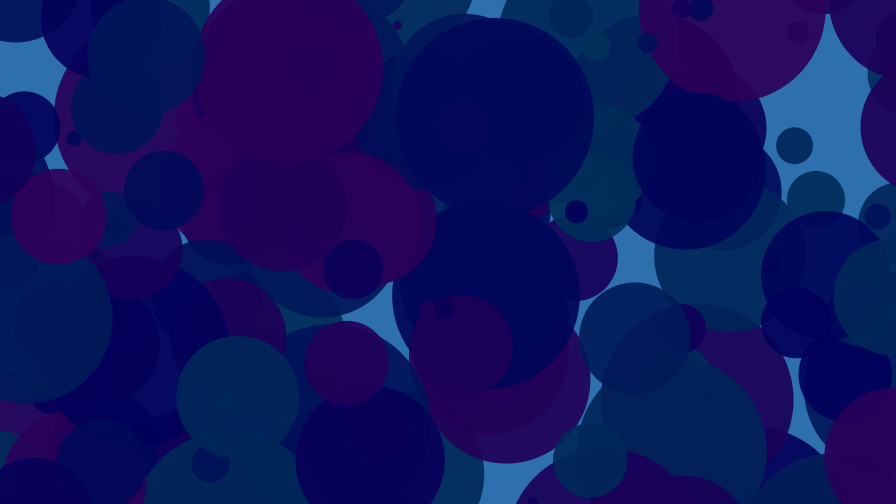
Reproduce this background procedurally as a Shadertoy shader.

```glsl
// Overlapping, nearly opaque discs in purple, navy and teal on a light blue ground.
// Each disc gets a hashed centre, radius and hue; they are layered back to front
// in one loop, with lengths measured in canvas heights.

const int   DISC_COUNT  = 165;
const float MIN_RADIUS  = 0.008;
const float MAX_RADIUS  = 0.198;
const float OPACITY     = 0.91;
const float MARGIN      = 0.10;   // how far centres may lie outside the canvas
const float SEED        = 3.0;
const vec3  GROUND      = vec3(0.18, 0.44, 0.68);
const vec3  PURPLE      = vec3(0.18, 0.0, 0.347);
const vec3  NAVY        = vec3(0.0, 0.0, 0.347);
const vec3  TEAL        = vec3(0.0, 0.19, 0.347);

float hash(vec2 p) {
    return fract(sin(dot(p, vec2(12.9898, 78.233))) * 43758.5453);
}

// Hue ramp: purple at 0, navy at 0.5, teal at 1.
vec3 discColor(float t) {
    float side = 2.0 * t - 1.0;
    return mix(NAVY, side < 0.0 ? PURPLE : TEAL, abs(side));
}

// Antialiased coverage from a signed distance, one pixel wide.
float coverage(float dist) {
    return clamp(0.5 - dist * iResolution.y, 0.0, 1.0);
}

void mainImage(out vec4 fragColor, in vec2 fragCoord) {
    vec2 uv = fragCoord / iResolution.y;
    vec2 canvas = vec2(iResolution.x / iResolution.y, 1.0);
    vec3 color = GROUND;

    for (int i = 0; i < DISC_COUNT; i++) {
        float id = float(i) + 1.0;

        // Scatter the disc over the canvas and its margin.
        vec2 spread = vec2(hash(vec2(id, SEED)), hash(vec2(id, SEED + 1.0)));
        vec2 center = mix(vec2(-MARGIN), canvas + MARGIN, spread);
        float radius = mix(MIN_RADIUS, MAX_RADIUS, hash(vec2(id, SEED + 2.0)));

        // Lay it over the discs below.
        float dist = length(uv - center) - radius;
        vec3 tint = discColor(hash(vec2(id, SEED + 3.0)));
        color = mix(color, tint, OPACITY * coverage(dist));
    }

    fragColor = vec4(color, 1.0);
}
```
